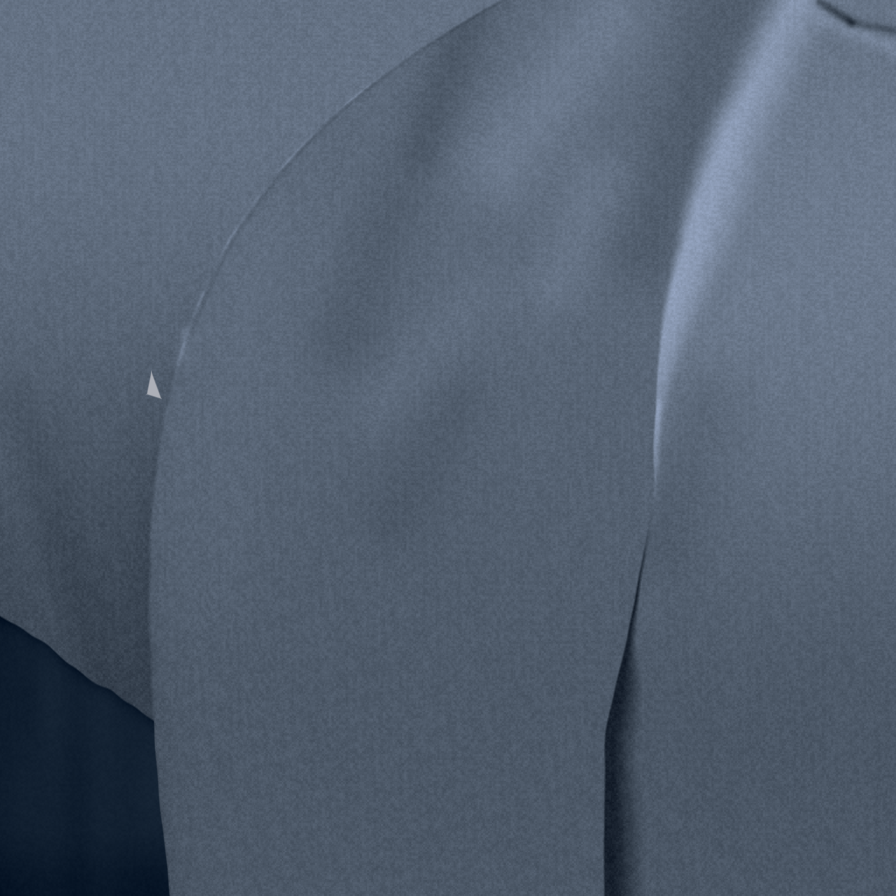
Give the GLSL for this texture, as a WebGL 2 fragment shader.

```glsl
#version 300 es
precision highp float;
// Draped blue-grey woven cloth: three panels, a bright fold and deep shadows.
uniform vec2 u_resolution;
out vec4 outColor;

float hash(vec2 p) {
  return fract(sin(dot(p, vec2(127.1, 311.7))) * 43758.5453);
}

float noise(vec2 p) {
  vec2 i = floor(p), f = fract(p);
  f = f * f * (3.0 - 2.0 * f);
  return mix(mix(hash(i), hash(i + vec2(1, 0)), f.x),
             mix(hash(i + vec2(0, 1)), hash(i + vec2(1, 1)), f.x), f.y);
}

// Soft ridge around the segment a-b
float fold(vec2 p, vec2 a, vec2 b, float width) {
  vec2 pa = p - a, ba = b - a;
  float d = length(pa - ba * clamp(dot(pa, ba) / dot(ba, ba), 0.0, 1.0)) / width;
  return exp(-d * d);
}

// Signed side of the line a-b, positive on its left
float side(vec2 p, vec2 a, vec2 b) {
  vec2 e = normalize(b - a), q = p - a;
  return e.x * q.y - e.y * q.x;
}

float seamX(float y) {
  float t = y - 0.35, t2 = t * t;
  return 0.167 + (t > 0.0 ? 0.45 * t2 + 1.13 * t2 * t2 : 0.19 * t2);
}

float creaseX(float y) {
  float t = max(y - 0.5, 0.0);
  return 0.674 + 0.055 * smoothstep(0.13, 0.47, y) + 0.56 * t * t;
}

float leftPanel(vec2 p, float d) {
  float s = mix(0.275, 0.445, smoothstep(0.2, 0.9, p.y));
  s -= 0.025 * fold(p, vec2(0.02, 0.55), vec2(0.12, 0.22), 0.03);
  s += 0.015 * fold(p, vec2(0.0, 0.5), vec2(0.07, 0.27), 0.025);
  s -= 0.03 * exp(min(d, 0.0) / 0.03) * (1.0 - smoothstep(0.45, 0.75, p.y));
  return s;
}

float middlePanel(vec2 p, float d) {
  float s = mix(0.345, 0.41, smoothstep(0.1, 0.8, p.y));
  // Long shadow that fans out downwards from the top
  s -= 0.06 * fold(p, vec2(0.53, 1.0), vec2(0.47, 0.83), 0.03);
  s -= 0.04 * fold(p, vec2(0.44, 0.77), vec2(0.385, 0.62), 0.04);
  s += 0.065 * fold(p, vec2(0.68, 0.98), vec2(0.56, 0.82), 0.05);
  s += 0.045 * fold(p, vec2(0.67, 0.80), vec2(0.62, 0.68), 0.035);
  s += 0.025 * fold(p, vec2(0.54, 0.67), vec2(0.42, 0.55), 0.035);
  s -= 0.03 * fold(p, vec2(0.51, 0.55), vec2(0.44, 0.42), 0.04);
  s -= 0.045 * fold(p, vec2(0.81, 1.0), vec2(0.72, 0.72), 0.04);
  s += 0.015 * fold(p, vec2(0.28, 0.72), vec2(0.23, 0.35), 0.06);
  s -= 0.03 * exp(-max(d, 0.0) / 0.018) * (1.0 - smoothstep(0.2, 0.5, p.y));
  return s;
}

float rightPanel(vec2 p, float d) {
  float s = mix(0.34, 0.475, smoothstep(0.15, 0.72, p.y));
  s -= 0.025 * smoothstep(0.8, 1.0, p.y);
  s -= 0.04 * fold(p, vec2(0.79, 0.55), vec2(0.74, 0.40), 0.045);
  // Bright fold, wide at the top and closing downwards
  float w = mix(0.009, 0.055, smoothstep(0.5, 0.8, p.y));
  s += 0.14 * smoothstep(0.42, 0.62, p.y) * (1.0 - smoothstep(0.3 * w, 1.5 * w, d));
  s += 0.08 * fold(p, vec2(0.735, 0.55), vec2(0.728, 0.45), 0.004);
  // Deep gap under the fold, darkest against its left edge
  float gap = 0.038 * (1.0 - smoothstep(0.05, 0.36, p.y)) + 0.004;
  gap += 0.012 * fold(p, vec2(0.70, 0.23), vec2(0.70, 0.20), 0.035);
  float dark = (1.0 - smoothstep(gap * 0.5, gap * 1.2, d))
             * (1.0 - smoothstep(0.33, 0.44, p.y));
  return mix(s, 0.11 + 0.1 * smoothstep(0.2 * gap, 0.7 * gap, d), dark * 0.95);
}

void main() {
  vec2 p = gl_FragCoord.xy / u_resolution;
  float px = 1.0 / min(u_resolution.x, u_resolution.y);
  float dSeam = p.x - seamX(p.y) - 0.002 * (noise(vec2(p.y * 30.0, 3.0)) - 0.5);
  float dCrease = p.x - creaseX(p.y) - 0.004 * (noise(vec2(p.y * 22.0, 8.0)) - 0.5);

  // Panels joined along the seam and the crease
  float shade = mix(leftPanel(p, dSeam), middlePanel(p, dSeam),
                    smoothstep(-0.003, 0.003, dSeam));
  float soft = 1.5 * px + 0.022 * smoothstep(0.55, 1.0, p.y);
  shade = mix(shade, rightPanel(p, dCrease), smoothstep(-soft, soft, dCrease));

  // Broken seam rim with its thin shadow, and the pleat at the top right
  float worn = smoothstep(0.25, 0.75, noise(vec2(p.y * 45.0, 1.0)));
  float upper = smoothstep(0.52, 0.65, p.y);
  shade += 0.075 * upper * worn * exp(-pow(dSeam / 0.002, 2.0));
  shade -= 0.035 * upper * exp(-pow((dSeam - 0.005) / 0.003, 2.0));
  shade += 0.06 * fold(p, vec2(0.207, 0.63), vec2(0.203, 0.60), 0.007);
  shade -= 0.2 * fold(p, vec2(0.915, 0.998), vec2(0.95, 0.975), 0.005);
  shade -= 0.12 * fold(p, vec2(0.95, 0.975), vec2(1.0, 0.965), 0.005);
  shade += 0.06 * fold(p, vec2(0.92, 0.978), vec2(1.0, 0.945), 0.009);

  // Woven grain
  float grain = noise(p * vec2(380, 300)) + 0.7 * hash(floor(p * 512.0)) - 0.85;
  shade += 0.044 * grain + 0.012 * (noise(p * vec2(150, 35)) - 0.5);

  // Dark cloth at the lower left with a black hem line
  float hem = 0.316 - 0.71 * p.x + 0.006 * (noise(p.xx * 40.0) - 0.5) - p.y;
  float under = smoothstep(-px, 2.0 * px, hem) * (1.0 - smoothstep(-px, px, dSeam));
  float navy = 0.10 + 0.04 * noise(p * vec2(35, 9)) + 0.015 * grain;
  navy -= 0.06 * exp(-max(hem, 0.0) / 0.008) + 0.03 * smoothstep(0.08, 0.0, p.y);
  shade = mix(shade, navy, under);

  // Shade to blue-grey
  float k = shade - 0.11;
  vec3 color = vec3(0.075 + 0.95 * k, shade, 0.16 + 0.98 * k + 0.25 * k * k);
  color += vec3(-0.02, 0.0, 0.015) * under;

  // Small pale tag beside the seam
  vec2 top = vec2(0.169, 0.585), left = vec2(0.164, 0.560), right = vec2(0.180, 0.555);
  float tag = min(side(p, top, left), min(side(p, left, right), side(p, right, top)));
  color = mix(color, vec3(0.68, 0.69, 0.72), smoothstep(-px, px, tag));
  outColor = vec4(clamp(color, 0.0, 1.0), 1.0);
}
```
